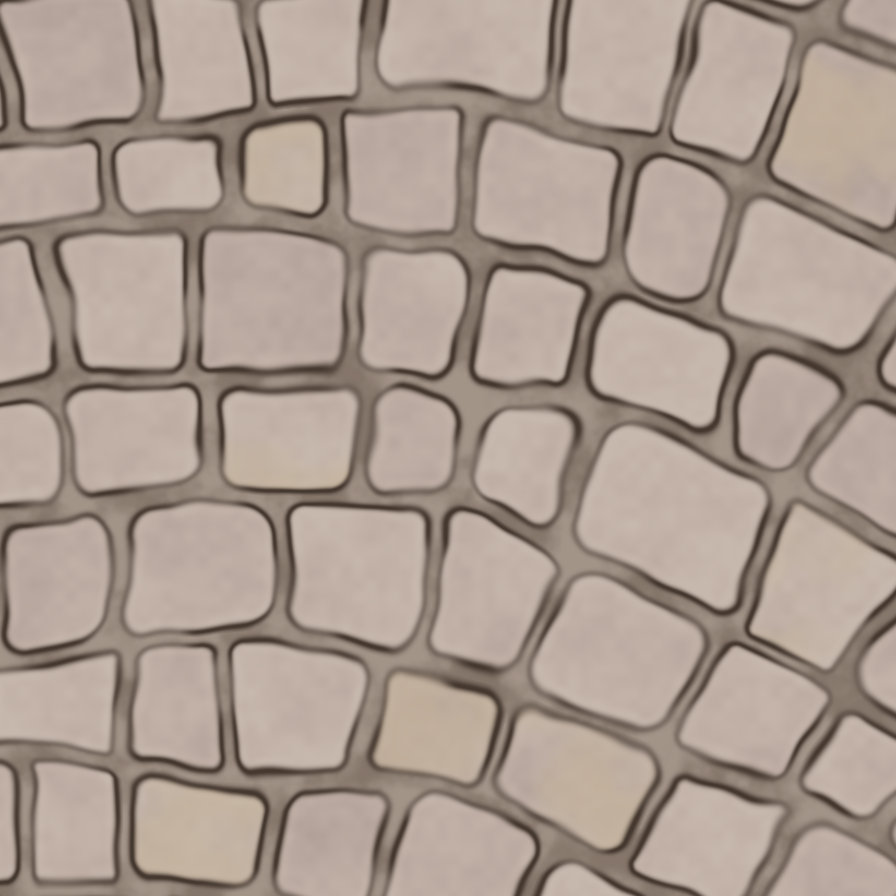
Give the GLSL for this texture, as a Shadertoy shader.

```glsl
const float ROW_PITCH = 0.142;
const float COL_PITCH = 0.145;
const float ROW_JITTER = 0.36;
const float JOINT_JITTER = 0.42;
const float JOINT_TILT = 0.22;
const float HALF_GAP = 0.0095;
const float GAP_VARIATION = 0.007;
const float OUTLINE_WIDTH = 0.0042;
const float EDGE_SOFTNESS = 0.003;

const vec3 STONE_LIGHT = vec3(0.775, 0.715, 0.673);
const vec3 STONE_DARK = vec3(0.705, 0.637, 0.602);
const vec3 STONE_OCHRE = vec3(0.77, 0.70, 0.60);
const vec3 GAP_LIGHT = vec3(0.64, 0.58, 0.535);
const vec3 GAP_DARK = vec3(0.52, 0.46, 0.415);
const vec3 OUTLINE = vec3(0.27, 0.22, 0.185);

float hash(vec2 p) {
    vec3 q = fract(vec3(p.xyx) * 0.1031);
    q += dot(q, q.yzx + 33.33);
    return fract((q.x + q.y) * q.z);
}

float noise(vec2 p) {
    vec2 i = floor(p), f = fract(p);
    f = f * f * (3.0 - 2.0 * f);
    return mix(mix(hash(i), hash(i + vec2(1, 0)), f.x),
               mix(hash(i + vec2(0, 1)), hash(i + vec2(1, 1)), f.x), f.y);
}

float fbm(vec2 p) {
    float sum = 0.0, amp = 0.5;
    for (int i = 0; i < 4; i++) {
        sum += amp * noise(p);
        p = mat2(1.6, 1.2, -1.2, 1.6) * p + 17.3;
        amp *= 0.5;
    }
    return sum / 0.9375;
}

vec2 warp(vec2 p) {
    return vec2(noise(p + 31.7), noise(p + 74.2)) - 0.5;
}

// Height of the boundary below a row, wandering along its length
float rowEdge(float row, float x) {
    return row + ROW_JITTER * (noise(vec2(x * 4.0, row * 7.0 + 40.0)) - 0.5);
}

// Position of the tilted joint to the left of a stone
float jointEdge(float col, float row, float h) {
    vec2 id = vec2(col + 50.0, row + 20.0);
    float tilt = JOINT_TILT * (hash(id + 91.0) - 0.5);
    return col + JOINT_JITTER * (hash(id) - 0.5) + tilt * h / COL_PITCH;
}

float sideInset(vec2 id, float side) {
    return HALF_GAP + GAP_VARIATION * (hash(id + side * 13.0) - 0.5);
}

// Signed distance to the stone in the current cell; id identifies the stone
float stoneDistance(vec2 p, out vec2 id) {
    // Rows sweep over in arcs
    float v = (p.y + 0.3 * p.x * p.x - 0.2 * p.x * p.y - 0.04 * p.x) / ROW_PITCH;
    float slope = (0.04 - 0.6 * p.x + 0.2 * p.y) / (1.0 - 0.2 * p.x);
    float row = floor(v);
    if (v < rowEdge(row, p.x)) row -= 1.0;
    else if (v > rowEdge(row + 1.0, p.x)) row += 1.0;
    float low = rowEdge(row, p.x), high = rowEdge(row + 1.0, p.x);
    float h = (v - 0.5 * (low + high)) * ROW_PITCH;

    // Joints stand square to the rows
    float u = (p.x + slope * h) / COL_PITCH + 5.0 * hash(vec2(row + 20.0, 3.0));
    float col = floor(u);
    if (u < jointEdge(col, row, h)) col -= 1.0;
    else if (u > jointEdge(col + 1.0, row, h)) col += 1.0;
    float left = jointEdge(col, row, h), right = jointEdge(col + 1.0, row, h);

    id = vec2(col + 50.0, row + 20.0);
    vec2 q = vec2(
        max((left - u) * COL_PITCH + sideInset(id, 1.0),
            (u - right) * COL_PITCH + sideInset(id, 2.0)),
        max((low - v) * ROW_PITCH + sideInset(id, 3.0),
            (v - high) * ROW_PITCH + sideInset(id, 4.0)));
    float radius = mix(0.008, 0.032, hash(id + 7.0));
    q += radius;
    return length(max(q, 0.0)) + min(max(q.x, q.y), 0.0) - radius;
}

void mainImage(out vec4 fragColor, in vec2 fragCoord) {
    vec2 uv = fragCoord / iResolution.y;
    vec2 p = uv + 0.018 * warp(uv * 9.0) + 0.008 * warp(uv * 26.0);
    vec2 id;
    float d = stoneDistance(p, id);

    // Stone faces: a tone for each, clouding and fine mottling
    float tone = 0.6 + 0.55 * (hash(id + 23.0) - 0.5);
    tone += 0.9 * (fbm(uv * 14.0 + id) - 0.5) + 0.35 * (noise(uv * 75.0) - 0.5);
    tone += 0.25 * smoothstep(-0.018, -0.007, d);
    vec3 stone = mix(STONE_DARK, STONE_LIGHT, clamp(tone, -0.25, 1.1));
    float ochre = step(0.9, hash(id + 57.0)) * smoothstep(0.4, 0.7, fbm(uv * 9.0));
    stone = mix(stone, STONE_OCHRE, 0.6 * ochre);

    // Sandy gaps
    vec3 gap = mix(GAP_DARK, GAP_LIGHT, smoothstep(0.25, 0.7, fbm(uv * 22.0)));
    vec3 color = mix(stone, gap, smoothstep(-EDGE_SOFTNESS, EDGE_SOFTNESS, d));

    // Dark outline of uneven weight
    float weight = mix(0.45, 1.05, smoothstep(0.25, 0.7, noise(uv * 17.0 + 5.0)));
    float width = OUTLINE_WIDTH * mix(0.8, 1.15, noise(uv * 24.0));
    float line = exp(-d * d / (width * width));
    color = mix(color, OUTLINE, min(line * weight, 1.0));

    fragColor = vec4(color, 1.0);
}
```
